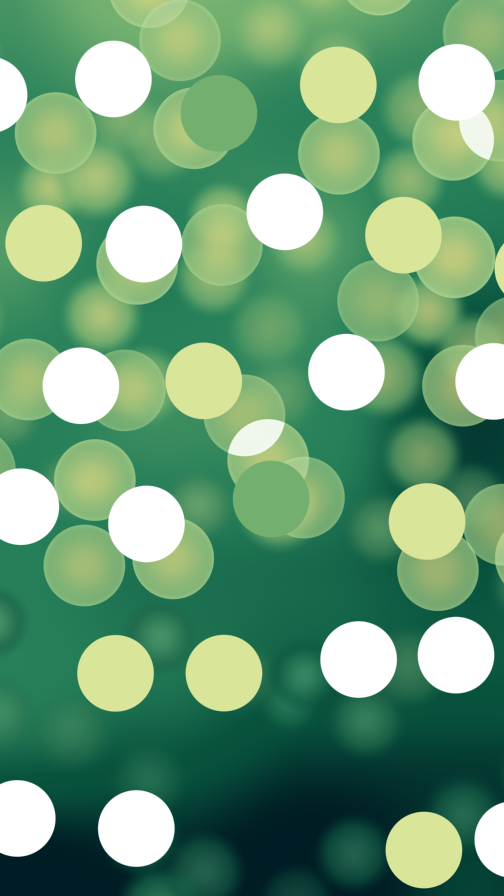
This background is drawn by a WebGL 2 fragment shader. Its source:

```glsl
#version 300 es
precision highp float;
// Green bokeh: a noisy vertical gradient under three layers of discs.
// Each layer scatters discs on a jittered, staggered grid: blurred lights
// at the back, translucent discs with bright overlaps, then flat crisp dots.

uniform vec2 u_resolution;
out vec4 fragColor;

const vec3 INK   = vec3(0.00, 0.11, 0.14);
const vec3 DEEP  = vec3(0.03, 0.32, 0.24);
const vec3 GREEN = vec3(0.15, 0.50, 0.35);
const vec3 LEAF  = vec3(0.45, 0.69, 0.44);
const vec3 PALE  = vec3(0.76, 0.85, 0.56);
const vec3 LIME  = vec3(0.85, 0.90, 0.60);
const vec3 WARM  = vec3(0.83, 0.84, 0.51);
const vec3 WHITE = vec3(0.995, 1.0, 0.995);

vec2 hash2(vec2 p, float seed) {
    vec3 q = fract(vec3(p.xyx + seed) * vec3(0.1031, 0.1030, 0.0973));
    q += dot(q, q.yzx + 33.33);
    return fract((q.xx + q.yz) * q.zy);
}

float valueNoise(vec2 p, float seed) {
    vec2 i = floor(p), f = fract(p);
    f = f * f * (3.0 - 2.0 * f);
    float low = mix(hash2(i, seed).x, hash2(i + vec2(1, 0), seed).x, f.x);
    float high = mix(hash2(i + vec2(0, 1), seed).x, hash2(i + 1.0, seed).x, f.x);
    return mix(low, high, f.y);
}

// Centre of the disc that belongs to a grid cell; odd rows are shifted.
vec2 discCentre(vec2 cell, vec2 size, vec2 jitter, float seed) {
    float stagger = mod(cell.y, 2.0) * 0.5 - 0.25;
    vec2 offset = (hash2(cell, seed) - 0.5) * jitter;
    return (cell + 0.5 + vec2(stagger, 0.0) + offset) * size;
}

float discMask(float dist, float radius, float blur) {
    return 1.0 - smoothstep(radius - blur, radius + blur, dist);
}

// Five-stop ramp from ink to pale green.
vec3 greenRamp(float t) {
    vec3 c = mix(INK, DEEP, smoothstep(0.0, 0.25, t));
    c = mix(c, GREEN, smoothstep(0.25, 0.5, t));
    c = mix(c, LEAF, smoothstep(0.5, 0.75, t));
    return mix(c, PALE, smoothstep(0.75, 1.0, t));
}

vec3 backdrop(vec2 p, float height) {
    float tone = 0.04 + 0.40 * smoothstep(0.0, 0.28, height)
               + 0.26 * smoothstep(0.5, 1.0, height);
    tone += 0.32 * (valueNoise(p * 3.2, 4.0) - 0.5);
    vec2 shade = p - vec2(0.98, 0.93);
    tone -= 0.22 * exp(-14.0 * dot(shade, shade));
    return greenRamp(tone);
}

// Blurred lights: warm cores high up, dim green ones near the bottom.
vec3 addSoftLights(vec3 color, vec2 p, float aspect, float seed) {
    vec2 size = vec2(0.21), home = floor(p / size);
    for (int k = 0; k < 9; k++) {
        vec2 cell = home + vec2(k % 3 - 1, k / 3 - 1);
        vec2 centre = discCentre(cell, size, vec2(0.9), seed);
        vec2 rnd = hash2(cell, seed + 17.0);
        float q = length(p - centre) / mix(0.070, 0.084, rnd.x);
        float lift = smoothstep(0.05, 0.65, centre.y / aspect + 0.3 * (rnd.x - 0.5));
        vec3 core = mix(vec3(0.22, 0.56, 0.41), WARM, lift);
        vec3 rim = mix(DEEP, LEAF, lift);
        float alpha = discMask(q, 0.87, 0.25) * mix(0.3, 0.85, rnd.y);
        color = mix(color, mix(core, rim, smoothstep(0.0, 1.0, q)), alpha);
    }
    return color;
}

// Translucent discs; where two cross, the lens between them lights up.
vec3 addGlassDiscs(vec3 color, vec2 p, float aspect, float pixel, float seed) {
    vec2 size = vec2(0.25, 0.23), home = floor(p / size);
    float covered = 0.0;
    for (int k = 0; k < 9; k++) {
        vec2 cell = home + vec2(k % 3 - 1, k / 3 - 1);
        vec2 centre = discCentre(cell, size, vec2(0.9), seed);
        vec2 rnd = hash2(cell, seed + 29.0);
        float present = step(0.25 + 0.12 * rnd.x, centre.y / aspect);
        float dist = length(p - centre), radius = 0.081;
        float mask = discMask(dist, radius, pixel) * present;
        float q = dist / radius;
        vec3 fill = mix(WARM, mix(LEAF, PALE, 0.55), smoothstep(0.1, 0.9, q));
        fill += 0.05 * smoothstep(0.88, 1.0, q);
        color = mix(color, fill, mask * mix(0.58, 0.88, rnd.y));
        float glow = mix(0.12, 0.85, step(0.68, rnd.x));
        color = mix(color, WHITE, mask * covered * glow);
        covered = max(covered, mask);
    }
    return color;
}

// Flat dots, spaced so that they never touch; an even sequence picks the paint.
vec3 addFlatDots(vec3 color, vec2 p, float aspect, float pixel, float seed) {
    vec2 size = vec2(0.25, 0.29), home = floor(p / size);
    for (int k = 0; k < 9; k++) {
        vec2 cell = home + vec2(k % 3 - 1, k / 3 - 1);
        vec2 centre = discCentre(cell, size, vec2(0.38, 0.46), seed);
        float pick = fract(dot(cell, vec2(0.7549, 0.5698)) + 0.31);
        vec3 paint = pick < 0.56 ? WHITE : pick < 0.91 ? LIME : LEAF;
        float present = step(0.05, centre.y / aspect);
        color = mix(color, paint, discMask(length(p - centre), 0.076, pixel) * present);
    }
    return color;
}

void main() {
    vec2 p = gl_FragCoord.xy / u_resolution.x;
    float aspect = u_resolution.y / u_resolution.x, pixel = 0.8 / u_resolution.x;
    vec3 color = backdrop(p, p.y / aspect);
    color = addSoftLights(color, p, aspect, 3.0);
    color = addGlassDiscs(color, p, aspect, pixel, 11.0);
    color = addFlatDots(color, p, aspect, pixel, 23.0);
    fragColor = vec4(color, 1.0);
}
```
